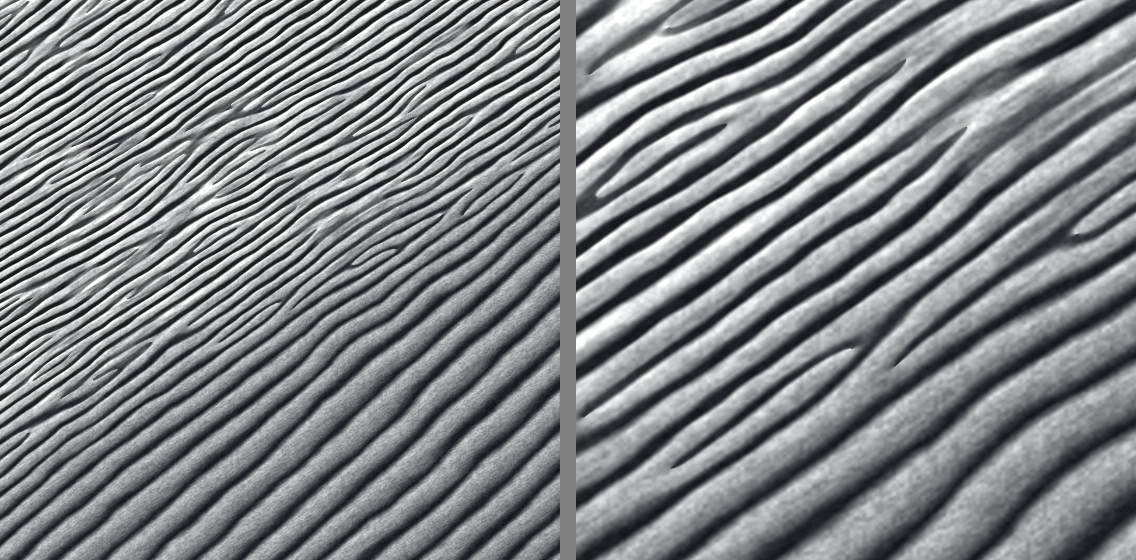
Left: the whole. Right: its middle third, enlarged.
A Shadertoy shader for this texture:

```glsl
// Wind-rippled grey sand: fine, crisp ridges at the upper left widen into
// broad soft ones at the lower right. A phase field counts the ridges, noise
// bends them, and pairs of phase vortices make them fork and merge.

float hash(vec2 p) {
    return fract(sin(dot(p, vec2(127.1, 311.7))) * 43758.5453);
}

float noise(vec2 p) {
    vec2 i = floor(p), f = fract(p);
    f = f * f * (3.0 - 2.0 * f);
    return mix(mix(hash(i), hash(i + vec2(1, 0)), f.x),
               mix(hash(i + vec2(0, 1)), hash(i + vec2(1, 1)), f.x), f.y);
}

// Coordinates along and across the ridges.
vec2 ridgeAxes(vec2 p) {
    return vec2(dot(p, vec2(0.84, 0.54)), dot(p, vec2(0.54, -0.84)));
}

// Signed distance to the border between fine (negative) and broad ridges.
float borderDistance(vec2 p) {
    return dot(p, vec2(0.48, -0.88)) + 0.11;
}

// Ridge count in x, closeness to a fork in y.
vec2 ridgePhase(vec2 p) {
    float width = 0.055;
    float border = borderDistance(p);
    float phase = 18.0 * dot(p, vec2(0.68, -0.73))
                - 35.0 * width * log(1.0 + exp(-border / width));
    float fork = 0.0;
    for (int i = 0; i < 64; i++) {
        float id = float(i);
        vec2 center = vec2(hash(vec2(id, 1.7)), hash(vec2(id, 8.3))) * 1.1 - 0.05;
        if (borderDistance(center) > 0.01) continue;
        // A ridge gained at one end of the pair is lost at the other
        vec2 q = ridgeAxes(p - center);
        float reach = 0.03 + 0.09 * hash(vec2(id, 5.9));
        float turn = mod(id, 2.0) * 2.0 - 1.0;
        phase += turn * (atan(q.y, (q.x - reach) * 0.4)
                       - atan(q.y, (q.x + reach) * 0.4)) / 6.2831853;
        vec2 core = vec2(abs(q.x) - reach, q.y) * vec2(24.0, 85.0);
        fork += exp(-dot(core, core));
    }
    return vec2(phase, min(fork, 1.0));
}

void mainImage(out vec4 fragColor, in vec2 fragCoord) {
    vec2 p = fragCoord / iResolution.y;
    vec2 axes = ridgeAxes(p);
    float fine = 1.0 - smoothstep(-0.2, 0.06, borderDistance(p));

    // Bends: long sways, wiggles, and frayed edges
    float bend = 0.020 * (noise(axes * vec2(4.0, 5.0) + 3.0) - 0.5)
               + 0.010 * (noise(axes * vec2(11.0, 13.0) + 17.0) - 0.5)
               + 0.004 * (noise(axes * vec2(22.0, 44.0) + 31.0) - 0.5)
               + 0.002 * (noise(axes * vec2(50.0, 150.0) + 43.0) - 0.5);
    vec2 ridge = ridgePhase(p + bend * vec2(0.54, -0.84));

    // Ridge profile: steep rise, lit crest, shaded far side, narrow groove
    float t = fract(ridge.x);
    float swell = 0.24 * (noise(axes * vec2(9.0, 44.0) + 50.0) - 0.5);
    float rise = smoothstep(0.0, mix(0.24, 0.16, fine), t);
    float fall = 1.0 - smoothstep(mix(0.68, 0.58, fine) + swell,
                                  mix(1.0, 0.82, fine) + swell * 0.5, t);
    float shade = 1.0 - mix(0.5, 0.24, fine) * smoothstep(0.2, 0.9, t);
    float light = rise * fall * shade;

    // Wind-blown streaks, flattening the grooves in patches and at forks
    float streak = 0.55 * noise(axes * vec2(18.0, 170.0))
                 + 0.45 * noise(axes * vec2(45.0, 300.0) + 9.0);
    float patches = smoothstep(0.7, 0.88, noise(axes * vec2(10.0, 34.0) + 70.0));
    float flatten = max(0.4 * ridge.y, 0.55 * patches) * fine;
    light = mix(light, 0.1 + 1.2 * streak, flatten);

    // Crests are brightest on the fine ridges, darkest in the far corner
    float glare = smoothstep(0.0, -0.7, axes.y);
    float crest = mix(0.71, 0.78, fine) + 0.04 * glare;
    crest += 0.32 * (streak - 0.5) * mix(0.35, 1.0, fine);
    crest += 0.17 * fine * (1.0 - smoothstep(0.15, 0.45, t));
    crest -= 0.06 * smoothstep(0.25, 0.55, axes.y);

    // Sand grain, strongest on the broad ridges
    float grain = noise(p * 400.0) + noise(axes * vec2(140.0, 420.0)) - 1.0;
    float tone = mix(0.11, crest, light);
    tone += grain * mix(0.15, 0.12, fine) * (0.3 + 0.7 * light);

    // Cool shadows and nearly neutral lights
    vec3 coolTint = mix(vec3(-0.012, 0.0, 0.018), vec3(-0.004, 0.002, 0.006), light);
    fragColor = vec4(clamp(vec3(tone) + coolTint, 0.0, 1.0), 1.0);
}
```
